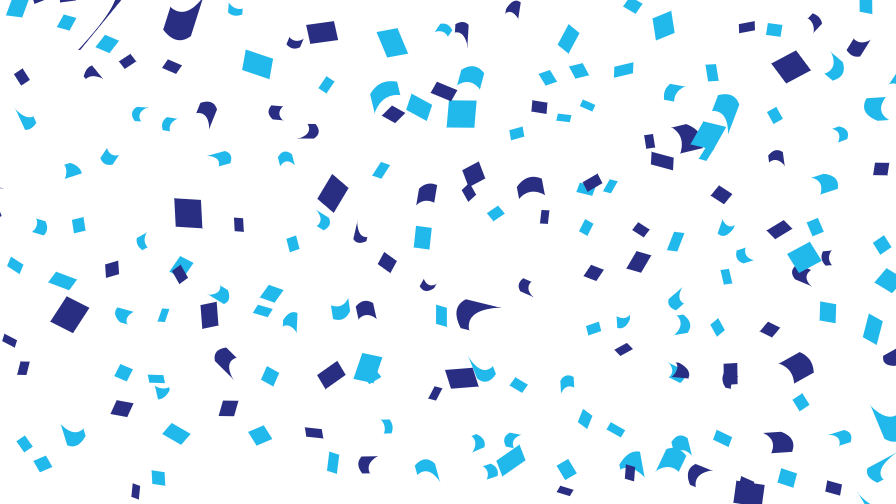
This pattern is drawn by a WebGL 1 fragment shader. Its source:

```glsl
precision highp float;

uniform vec2 u_resolution;

const vec3 PAPER = vec3(1.0);
const vec3 CYAN = vec3(0.13, 0.72, 0.92);
const vec3 NAVY = vec3(0.16, 0.18, 0.51);
const float QUARTER_TURN = 1.5707963;

float hash(vec2 cell, float seed) {
    return fract(sin(dot(cell, vec2(12.9898, 78.233)) + seed * 37.719) * 43758.5453);
}

vec2 rotate(vec2 p, float angle) {
    float c = cos(angle);
    float s = sin(angle);
    return vec2(c * p.x + s * p.y, c * p.y - s * p.x);
}

// Approximate signed distance to a slanted, bowed and tapered quad
float flakeDistance(vec2 p, vec2 halfSize, float skew, float bend, float taper) {
    float across = abs(p.x - skew * p.y) - halfSize.x;
    float bow = bend / halfSize.x;
    float middle = bow * (p.x * p.x - halfSize.x * halfSize.x / 3.0);
    float width = halfSize.y * (1.0 - taper * p.x / halfSize.x);
    float along = abs(p.y - middle) - width;
    float slope = 2.0 * bow * p.x;
    return max(across / sqrt(1.0 + skew * skew), along / sqrt(1.0 + slope * slope));
}

// Distance to the random flake of one cell, p relative to its centre
float randomFlake(vec2 p, vec2 cell, float seed) {
    float turn = floor(hash(cell, seed + 1.0) * 4.0) * QUARTER_TURN;
    float tilt = (hash(cell, seed + 2.0) - 0.5) * 1.25;
    float size = 0.0135 + 0.017 * pow(hash(cell, seed + 3.0), 3.0);
    float aspect = mix(0.5, 1.0, hash(cell, seed + 4.0));
    float skew = (hash(cell, seed + 5.0) - 0.5) * 0.6;
    float curved = step(0.66, hash(cell, seed + 6.0));
    float bend = curved * mix(0.3, 0.6, hash(cell, seed + 7.0));
    float taper = curved * 0.75 * pow(hash(cell, seed + 8.0), 2.0);
    return flakeDistance(rotate(p, turn + tilt), vec2(size, size * aspect),
                         skew, bend, taper);
}

// Loose cluster right of the centre
float clusterChance(vec2 p, float aspectRatio) {
    vec2 offset = p - vec2(0.7 * aspectRatio, 0.45);
    return 0.9 * exp(-4.0 * dot(offset, offset));
}

// Paints one jittered grid of flakes over the base colour
vec3 scatter(vec3 base, vec2 p, float rows, float fill, float cluster,
             float seed, float pixel) {
    vec3 color = base;
    vec2 home = floor(p * rows);
    float aspectRatio = u_resolution.x / u_resolution.y;
    for (int j = -1; j <= 1; j++) {
        for (int i = -1; i <= 1; i++) {
            vec2 cell = home + vec2(float(i), float(j));
            vec2 jitter = vec2(hash(cell, seed + 9.0), hash(cell, seed + 10.0));
            vec2 center = (cell + mix(vec2(0.1), vec2(0.9), jitter)) / rows;
            float chance = mix(fill, clusterChance(center, aspectRatio), cluster);
            float present = step(hash(cell, seed + 11.0), chance);
            float d = randomFlake(p - center, cell, seed);
            float coverage = present * clamp(0.5 - d / pixel, 0.0, 1.0);
            vec3 ink = mix(NAVY, CYAN, step(hash(cell, seed + 12.0), 0.56));
            color = mix(color, ink, coverage);
        }
    }
    return color;
}

void main() {
    float pixel = 1.0 / u_resolution.y;
    vec2 p = gl_FragCoord.xy * pixel;

    // Even spread first, then the denser cluster
    vec3 color = scatter(PAPER, p, 10.0, 0.92, 0.0, 0.0, pixel);
    color = scatter(color, p, 7.0, 0.0, 1.0, 20.0, pixel);

    gl_FragColor = vec4(color, 1.0);
}
```
